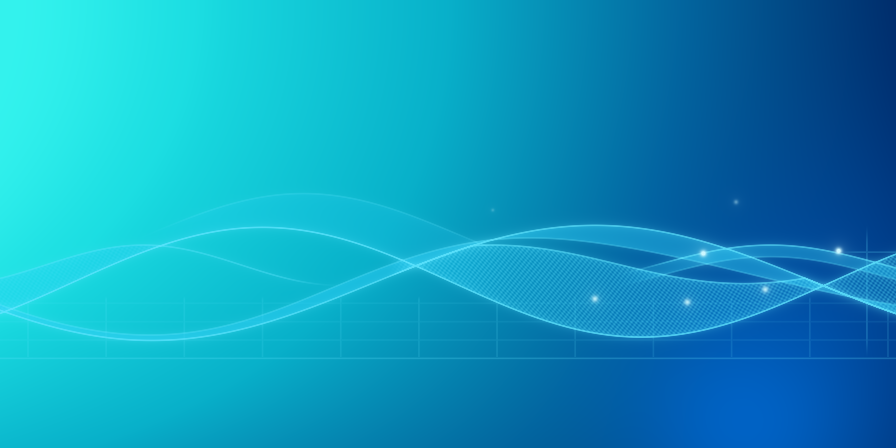
Give the GLSL for this background, as a Shadertoy shader.

```glsl
// Translucent wave ribbons with a fine mesh, a faint grid and sparkles on a cyan to navy gradient.
#define RIBBON_COLOR vec3(0.16, 0.80, 0.97)
#define EDGE_COLOR vec3(0.38, 0.90, 1.00)
#define GLOW_COLOR vec3(0.00, 0.42, 0.84)
#define LINE_WIDTH 0.0016
#define GRID_STEP 0.1745
#define GRID_ALPHA 0.13
#define MESH_PITCH 0.0105
#define SPARKLE_SIZE 0.007

const float PI = 3.14159265;

float pixelSize() { return 1.0 / iResolution.y; }

// Height of a cosine wave with a crest at the given x.
float wave(float x, float crest, float halfPeriod, float middle, float amplitude) {
    return middle + amplitude * cos(PI * (x - crest) / halfPeriod);
}

// Coverage of the strip between two heights, whichever is on top.
float band(float y, float a, float b) {
    float s = pixelSize();
    return smoothstep(-s, s, y - min(a, b)) * smoothstep(-s, s, max(a, b) - y);
}

float stroke(float d) {
    float s = pixelSize();
    return (1.0 - smoothstep(LINE_WIDTH * 0.5, LINE_WIDTH * 0.5 + s, abs(d)));
}

// Thin line with a soft halo.
float glowLine(float d) {
    return 0.55 * stroke(d) + 0.22 * exp(-abs(d) * 110.0);
}

float window(float x, float start, float end, float soft) {
    return smoothstep(start, start + soft, x) * (1.0 - smoothstep(end - soft, end, x));
}

vec3 background(vec2 p, vec2 uv) {
    float depth = 1.0 - uv.y;
    float t = uv.x + 0.45 * depth * depth * (1.0 - uv.x);
    vec3 c = mix(vec3(0.20, 0.95, 0.93), vec3(0.10, 0.86, 0.88), smoothstep(0.0, 0.27, t));
    c = mix(c, vec3(0.03, 0.69, 0.79), clamp((t - 0.22) / 0.28, 0.0, 1.0));
    c = mix(c, vec3(0.01, 0.40, 0.62), clamp((t - 0.5) / 0.26, 0.0, 1.0));
    c = mix(c, vec3(0.00, 0.17, 0.41), clamp((t - 0.76) / 0.24, 0.0, 1.0));
    // Blue light low on the right
    float lowGlow = exp(-dot(p - vec2(1.67, 0.05), p - vec2(1.67, 0.05)) * 14.0);
    vec2 wide = (p - vec2(1.85, 0.3)) * vec2(1.0, 0.9);
    c = mix(c, vec3(0.0, 0.31, 0.67), 0.6 * exp(-dot(wide, wide) * 6.0));
    return mix(c, GLOW_COLOR, 0.75 * lowGlow);
}

float grid(vec2 p) {
    float column = abs(fract((p.x - 0.237) / GRID_STEP + 0.5) - 0.5) * GRID_STEP;
    float lines = stroke(column) * window(p.y, 0.195, 0.34, 0.01);
    for (int i = 0; i < 4; i++) {
        float row = 0.2 + 0.041 * float(i);
        lines = max(lines, stroke(p.y - row) * (i == 0 ? 1.8 : 0.6));
    }
    // Tall marker at the right
    lines = max(lines, stroke(p.x - 1.935) * window(p.y, 0.2, 0.5, 0.05) * 1.5);
    return max(lines, stroke(p.y - 0.437) * smoothstep(1.87, 1.92, p.x) * 1.5);
}

float sparkle(vec2 p, vec2 center, float size) {
    float r = length(p - center) / size;
    return exp(-r * r) + 0.28 * exp(-r * 0.55);
}

void mainImage(out vec4 fragColor, in vec2 fragCoord) {
    vec2 p = fragCoord / iResolution.y;
    float x = p.x, y = p.y;
    vec3 color = background(p, fragCoord / iResolution.xy);
    color = mix(color, EDGE_COLOR, GRID_ALPHA * grid(p));

    // Ribbon edges
    float mainEdge = wave(x, 0.586, 0.846, 0.37, 0.1225);
    float crossEdge = wave(x, 1.328, 0.989, 0.3685, 0.1285);
    float crossInner = crossEdge - 0.05 * sin(PI * (x - 1.1) / 0.8) * smoothstep(0.2, 1.4, x) + 0.012 * (1.0 - smoothstep(0.3, 1.1, x));
    float meshTop = min(wave(x, 1.1, 0.56, 0.41, 0.043), crossEdge);
    float leftTop = wave(x, 0.32, 0.44, 0.408, 0.045);
    float arch = wave(x, 0.677, 0.7, 0.475, 0.093);
    float backTop = wave(x, 1.72, 0.5, 0.41, 0.043);
    float backLow = backTop - 0.026;

    // Visible spans along x
    float archSpan = window(x, 0.3, 1.16, 0.18);
    float leftSpan = 1.0 - smoothstep(0.32, 0.42, x);
    float meshSpan = smoothstep(0.86, 0.93, x);
    float backSpan = smoothstep(1.36, 1.55, x);

    // Translucent fills
    float meshFill = band(y, mainEdge, meshTop) * meshSpan;
    float leftFill = band(y, mainEdge, leftTop) * leftSpan;
    color = mix(color, RIBBON_COLOR, 0.17 * band(y, mainEdge, arch) * archSpan);
    color = mix(color, RIBBON_COLOR, 0.34 * band(y, backLow, backTop) * backSpan);
    color = mix(color, RIBBON_COLOR, 0.42 * band(y, crossEdge, crossInner));
    color = mix(color, RIBBON_COLOR, 0.30 * leftFill + 0.30 * meshFill);

    // Woven mesh that follows the main ribbon
    float across = (y - mix(mainEdge, meshTop, 0.5)) / MESH_PITCH;
    float weave = sin(2.0 * PI * across) * sin(2.0 * PI * (x / MESH_PITCH + 0.35 * across));
    color = mix(color, EDGE_COLOR, (0.10 + 0.22 * weave) * (meshFill + 0.4 * leftFill));

    // Bright edges
    float edges = glowLine(y - mainEdge) + 0.9 * glowLine(y - crossEdge) + 0.45 * glowLine(y - crossInner);
    edges += 0.75 * glowLine(y - meshTop) * meshSpan + 0.55 * glowLine(y - leftTop) * (1.0 - smoothstep(0.6, 0.78, x));
    edges += 0.3 * glowLine(y - arch) * archSpan + (0.8 * glowLine(y - backTop) + 0.4 * glowLine(y - backLow)) * backSpan;
    color = mix(color, EDGE_COLOR, min(edges, 0.85));

    // Sparkles strung along layered sines
    float light = 0.35 * sparkle(p, vec2(1.643, 0.549), SPARKLE_SIZE * 0.7) + 0.2 * sparkle(p, vec2(1.1, 0.531), SPARKLE_SIZE * 0.5);
    for (int i = 0; i < 5; i++) {
        float n = float(i), a = n * PI / 4.0;
        vec2 center = vec2(1.328, 0.333) + n * vec2(0.136, 0.0267);
        center += vec2(0.0, -0.009) * sin(a) + vec2(0.049, 0.0125) * sin(2.0 * a) + vec2(0.03, -0.057) * sin(3.0 * a);
        light += sparkle(p, center, SPARKLE_SIZE) * (center.y > 0.4 ? 1.0 : 0.7);
    }
    color = mix(color, vec3(0.80, 0.97, 1.0), min(light, 1.0));
    fragColor = vec4(color, 1.0);
}
```
